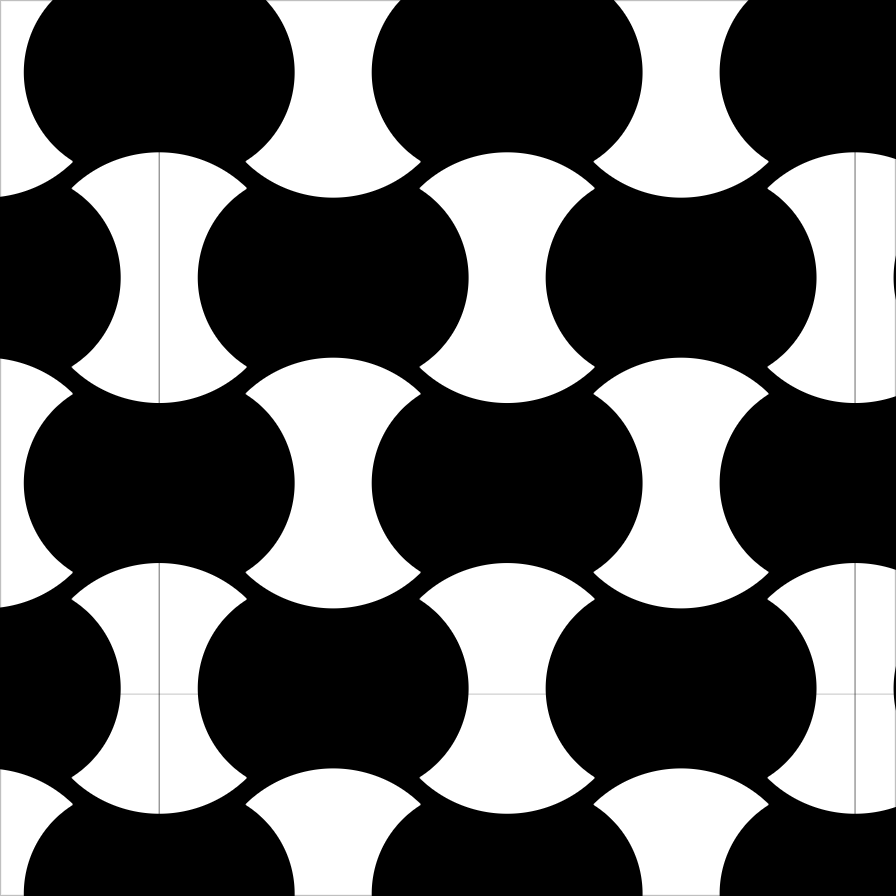
This pattern is drawn by a WebGL 1 fragment shader. Its source:

```glsl
precision highp float;
// Staggered white axe-head shapes on black, with faint tile seams.

uniform vec2 u_resolution;

const vec2 PERIOD = vec2(0.3883, 0.4584);
const vec2 SHAPE_CENTER = vec2(0.1777, 0.6901);
const float BODY_RADIUS = 0.1399;
const float BITE_RADIUS = 0.1172;
const float BITE_OFFSET = 0.1602;
const float CORNER_SOFTNESS = 0.002;

const vec2 SEAM_ORIGIN = vec2(0.1777, 0.2253);
const vec2 SEAM_PERIOD = vec2(0.7766, 0.9168);
const float SEAM_WIDTH = 0.0013;
const vec2 SEAM_STRENGTH = vec2(0.5, 0.2);
const float BORDER_STRENGTH = 0.25;

// Offset from the nearest point of a repeating lattice.
vec2 repeatCentered(vec2 p, vec2 period) {
  return mod(p + 0.5 * period, period) - 0.5 * period;
}

float smoothMax(float a, float b, float k) {
  float h = max(k - abs(a - b), 0.0) / k;
  return max(a, b) + 0.25 * k * h * h;
}

float circleDistance(vec2 p, float radius) {
  return length(p) - radius;
}

// Disc with a round bite taken out of each side.
float axeHeadDistance(vec2 p) {
  float body = circleDistance(p, BODY_RADIUS);
  float bite = circleDistance(vec2(abs(p.x) - BITE_OFFSET, p.y), BITE_RADIUS);
  return smoothMax(body, -bite, CORNER_SOFTNESS);
}

// Two interleaved lattices, the second shifted by half a period.
float patternDistance(vec2 p) {
  vec2 evenCell = repeatCentered(p, PERIOD);
  vec2 oddCell = repeatCentered(p + 0.5 * PERIOD, PERIOD);
  return min(axeHeadDistance(evenCell), axeHeadDistance(oddCell));
}

// Antialiased coverage of a region whose distance is negative inside.
float coverage(float distanceToEdge, float pixel) {
  return clamp(0.5 - distanceToEdge / pixel, 0.0, 1.0);
}

float lineCoverage(float offset, float width, float pixel) {
  return coverage(abs(offset) - 0.5 * width, pixel);
}

void main() {
  float pixel = 1.0 / min(u_resolution.x, u_resolution.y);
  vec2 p = gl_FragCoord.xy * pixel;
  vec2 canvasSize = u_resolution * pixel;

  float white = coverage(patternDistance(p - SHAPE_CENTER), pixel);

  // Hairline joints where large tiles meet, visible on white only.
  vec2 seam = repeatCentered(p - SEAM_ORIGIN, SEAM_PERIOD);
  white *= 1.0 - SEAM_STRENGTH.x * lineCoverage(seam.x, SEAM_WIDTH, pixel);
  white *= 1.0 - SEAM_STRENGTH.y * lineCoverage(seam.y, SEAM_WIDTH, pixel);

  // Thin grey rim along the canvas edge.
  vec2 inset = min(p, canvasSize - p);
  float rim = coverage(min(inset.x, inset.y) - SEAM_WIDTH, pixel);
  white *= 1.0 - BORDER_STRENGTH * rim;

  gl_FragColor = vec4(vec3(white), 1.0);
}
```
